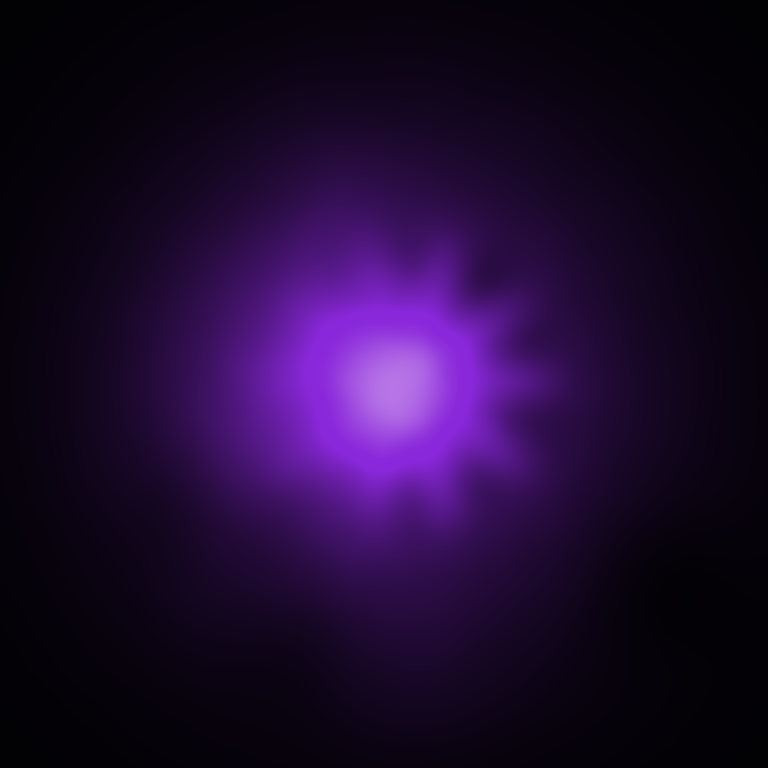
Reproduce this background procedurally as a Shadertoy shader.

```glsl
const vec3 SPACE = vec3(0.004, 0.002, 0.010);
const vec3 VIOLET = vec3(0.535, 0.152, 0.845);
const vec3 LILAC = vec3(0.725, 0.475, 0.905);

// Glows: centre, radius, strength
const vec4 HALO = vec4(0.505, 0.492, 0.335, 0.41);
const vec4 CLOUD = vec4(0.462, 0.497, 0.190, 0.55);
const vec4 CORE = vec4(0.529, 0.502, 0.110, 0.60);

const float RAY_COUNT = 10.0;
const float RAY_RADIUS = 0.158;
const float RAY_WIDTH = 0.047;
const float RAY_STRENGTH = 0.09;

const float NOISE_SCALE = 9.0;
const float NOISE_STRENGTH = 0.09;
const vec2 WHITEN_RANGE = vec2(1.06, 1.57);

// Broad light and dark patches in the outer haze
const int PATCH_COUNT = 7;
const vec4 PATCHES[PATCH_COUNT] = vec4[](
    vec4(0.443, 0.755, 0.080, 0.05),
    vec4(0.630, 0.630, 0.055, -0.08),
    vec4(0.370, 0.325, 0.070, -0.07),
    vec4(0.240, 0.340, 0.080, -0.06),
    vec4(0.380, 0.170, 0.090, -0.05),
    vec4(0.550, 0.140, 0.110, 0.05),
    vec4(0.850, 0.250, 0.100, -0.06)
);

vec2 gradientAt(vec2 cell) {
    vec2 h = vec2(dot(cell, vec2(127.1, 311.7)), dot(cell, vec2(269.5, 183.3)));
    return 2.0 * fract(sin(h) * 43758.5) - 1.0;
}

float gradientNoise(vec2 p) {
    vec2 cell = floor(p);
    vec2 f = fract(p);
    vec2 u = f * f * f * (f * (f * 6.0 - 15.0) + 10.0);
    float a = dot(gradientAt(cell), f);
    float b = dot(gradientAt(cell + vec2(1, 0)), f - vec2(1, 0));
    float c = dot(gradientAt(cell + vec2(0, 1)), f - vec2(0, 1));
    float d = dot(gradientAt(cell + vec2(1, 1)), f - vec2(1, 1));
    return mix(mix(a, b, u.x), mix(c, d, u.x), u.y);
}

float glow(vec2 p, vec4 shape) {
    vec2 d = (p - shape.xy) / shape.z;
    return shape.w * exp(-dot(d, d));
}

// Soft scalloped rim, strongest on the right of the core
float rays(vec2 p) {
    vec2 d = p - CORE.xy;
    float offset = (length(d) - RAY_RADIUS) / RAY_WIDTH;
    float side = mix(0.25, 1.0, smoothstep(-0.12, 0.06, d.x));
    float wave = cos(RAY_COUNT * atan(d.y, d.x));
    return RAY_STRENGTH * side * wave * exp(-offset * offset);
}

void mainImage(out vec4 fragColor, in vec2 fragCoord) {
    vec2 p = (fragCoord - 0.5 * iResolution.xy) / min(iResolution.x, iResolution.y) + 0.5;

    // Layered light
    float light = glow(p, HALO) + glow(p, CLOUD) + glow(p, CORE) + rays(p);
    for (int i = 0; i < PATCH_COUNT; i++) {
        light += glow(p, PATCHES[i]);
    }

    // Smoky variation
    float smoke = gradientNoise(p * NOISE_SCALE) + 0.5 * gradientNoise(p * NOISE_SCALE * 2.0 + 7.3);
    light = max(light * (1.0 + NOISE_STRENGTH * smoke), 0.0);

    // Violet haze that pales toward the core
    float haze = light - 0.5 * smoothstep(0.85, 1.15, light) * (light - 1.0);
    vec3 color = SPACE + VIOLET * min(haze, 1.0);
    color = mix(color, LILAC, smoothstep(WHITEN_RANGE.x, WHITEN_RANGE.y, light));
    fragColor = vec4(color, 1.0);
}
```
